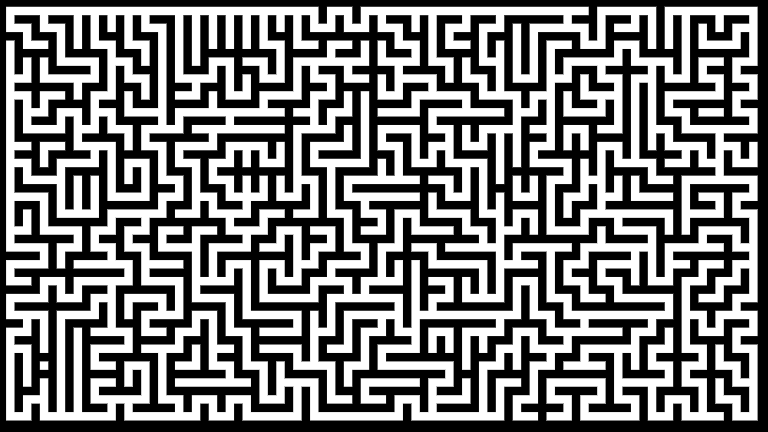
Write a Shadertoy shader that draws this pattern.

```glsl
const ivec2 GRID = ivec2(45, 25);           // maze size in cells
const float CELLS_HIGH = 25.58;             // canvas height in cells
const vec2 ORIGIN = vec2(0.11, 0.43);       // lower left corner of the maze, in cells
const float HALF_WALL = 0.25;               // half wall thickness, in cells
const float RANDOMNESS = 1.5;               // higher gives more dead ends
const uint SEED = 7u;
const vec3 WALL_COLOR = vec3(0.0);
const vec3 PATH_COLOR = vec3(1.0);

// Directions east, north, west, south; bit d of a pillar marks a wall that way
const ivec2 DIRS[4] = ivec2[4](ivec2(1, 0), ivec2(0, 1), ivec2(-1, 0), ivec2(0, -1));
const int RADIUS = 5;
const int SIDE = 2 * RADIUS + 1;
int walls[SIDE * SIDE];                     // window of pillars around the pixel

int slot(ivec2 offset) {
    return (offset.y + RADIUS) * SIDE + offset.x + RADIUS;
}

float hash(ivec2 pillar, int dir) {
    uvec3 k = uvec3(pillar, uint(dir) + SEED * 4u) * 1664525u + 1013904223u;
    k.x += k.y * k.z; k.y += k.z * k.x; k.z += k.x * k.y;
    k ^= k >> 16u;
    k.x += k.y * k.z; k.y += k.z * k.x; k.z += k.x * k.y;
    return float(k.z >> 16u) / 65536.0;
}

bool isInner(ivec2 pillar) {
    return all(greaterThan(pillar, ivec2(0))) && all(lessThan(pillar, GRID));
}

// Walls around the cell whose lower left pillar is given
int wallCount(ivec2 corner) {
    int m = (walls[slot(corner)] & 3) | (walls[slot(corner + 1)] & 12);
    return (m & 1) + ((m >> 1) & 1) + ((m >> 2) & 1) + (m >> 3);
}

// Raise one wall from a pillar, where the cells beside it are most open
void raiseWall(ivec2 offset, ivec2 pillar) {
    int best = 0;
    float bestCost = 1000.0;
    for (int d = 0; d < 4; d++) {
        ivec2 along = DIRS[d], across = DIRS[(d + 1) & 3];
        int a = wallCount(offset + (along + across - 1) / 2);
        int b = wallCount(offset + (along - across - 1) / 2);
        float cost = float(a * a + b * b) + RANDOMNESS * hash(pillar, d);
        if ((walls[slot(offset)] & (1 << d)) != 0) cost += 100.0;
        if (cost < bestCost) { bestCost = cost; best = d; }
    }
    walls[slot(offset)] |= 1 << best;
    walls[slot(offset + DIRS[best])] |= 1 << ((best + 2) & 3);
}

// Build the part of the maze around one pillar
void buildWalls(ivec2 center) {
    for (int y = -RADIUS; y <= RADIUS; y++)
    for (int x = -RADIUS; x <= RADIUS; x++) {
        ivec2 p = center + ivec2(x, y);
        int border = 0;
        if (p.x == 0 || p.x == GRID.x) border |= 10;
        if (p.y == 0 || p.y == GRID.y) border |= 5;
        walls[slot(ivec2(x, y))] = border;
    }
    // Four interleaved sets of pillars, each reacting to the sets before it
    for (int phase = 0; phase < 4; phase++) {
        ivec2 parity = ivec2((phase ^ (phase >> 1)) & 1, phase & 1);
        int reach = RADIUS - 1 - phase;
        for (int y = -reach; y <= reach; y++)
        for (int x = -reach; x <= reach; x++) {
            ivec2 p = center + ivec2(x, y);
            if (isInner(p) && (p & 1) == parity) raiseWall(ivec2(x, y), p);
        }
    }
}

void mainImage(out vec4 fragColor, in vec2 fragCoord) {
    float cellSize = iResolution.y / CELLS_HIGH;
    vec2 pos = fragCoord / cellSize - ORIGIN;
    ivec2 pillar = ivec2(floor(pos + 0.5));
    buildWalls(pillar);

    // Distance to the outer frame, the nearest pillar and its walls
    vec2 inset = min(pos, vec2(GRID) - pos);
    vec2 q = pos - vec2(pillar);
    float dist = min(inset.x, inset.y) - HALF_WALL;
    if (isInner(pillar)) dist = min(dist, max(abs(q.x), abs(q.y)) - HALF_WALL);
    for (int d = 0; d < 4; d++) {
        if ((walls[slot(ivec2(0))] & (1 << d)) == 0) continue;
        float along = dot(q, vec2(DIRS[d]));
        float across = dot(q, vec2(DIRS[(d + 1) & 3]));
        dist = min(dist, max(abs(across) - HALF_WALL, -along));
    }

    float path = clamp(dist * cellSize + 0.5, 0.0, 1.0);
    fragColor = vec4(mix(WALL_COLOR, PATH_COLOR, path), 1.0);
}
```
